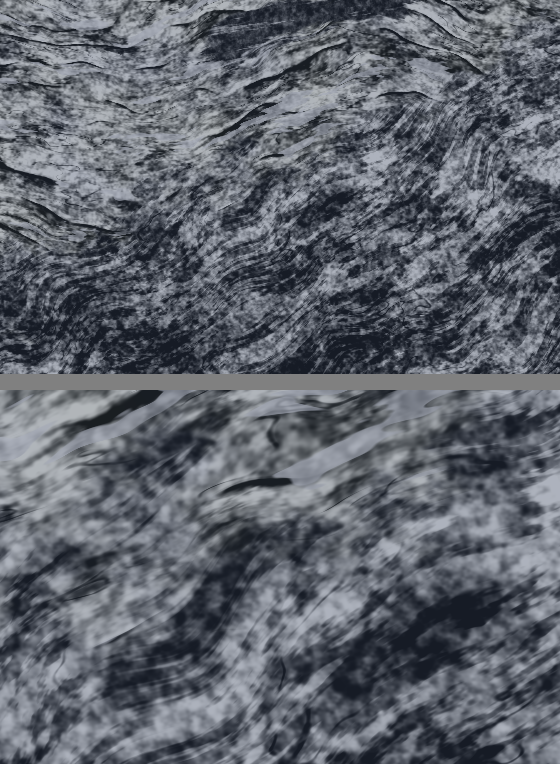
Top: the whole. Bottom: its middle third, enlarged.
Write a Shadertoy shader that draws this texture.

```glsl
// Weathered glacier face: pale bent ice terraces above a dark, streaked rock slope.
// Layered value noise is warped and stretched along the strata or down the slope;
// the two surfaces are blended by a ragged border and coloured by one grey-blue ramp.

const vec3 SHADOW = vec3(0.085, 0.105, 0.145);
const vec3 LIGHT  = vec3(0.680, 0.700, 0.740);
const vec3 SNOW   = vec3(0.620, 0.640, 0.690);
const vec3 SILT   = vec3(0.012, 0.010, -0.012);

float hash(vec2 p) {
    vec3 q = fract(vec3(p.xyx) * 0.1031);
    q += dot(q, q.yzx + 33.33);
    return fract((q.x + q.y) * q.z);
}

// Value noise from -1 to 1
float noise(vec2 p) {
    vec2 i = floor(p), f = fract(p);
    f = f * f * (3.0 - 2.0 * f);
    float low  = mix(hash(i), hash(i + vec2(1, 0)), f.x);
    float high = mix(hash(i + vec2(0, 1)), hash(i + vec2(1, 1)), f.x);
    return 2.0 * mix(low, high, f.y) - 1.0;
}

float fbm(vec2 p, int octaves) {
    float sum = 0.0, amp = 0.5;
    for (int i = 0; i < octaves; i++) {
        sum += amp * noise(p);
        p = mat2(0.8, 0.6, -0.6, 0.8) * p * 2.03 + 17.3;
        amp *= 0.65;
    }
    return sum;
}

vec2 rotate(vec2 p, float angle) {
    float c = cos(angle), s = sin(angle);
    return vec2(c * p.x + s * p.y, c * p.y - s * p.x);
}

vec2 warp(vec2 p, float scale, float amount) {
    return p + amount * vec2(fbm(p * scale + 3.1, 2), fbm(p * scale + 41.7, 2));
}

// Short dark cracks: zero crossings of noise, kept only in scattered places
float cracks(vec2 p, float width) {
    float line = 1.0 - smoothstep(0.0, width, abs(fbm(p, 3)));
    return line * smoothstep(0.0, 0.25, fbm(p * 0.8 + 50.0, 3));
}

float segment(vec2 p, vec2 a, vec2 b) {
    vec2 d = b - a;
    return length(p - a - d * clamp(dot(p - a, d) / dot(d, d), 0.0, 1.0));
}

// Flattens the bent strata: x runs along the layers, y across them
vec2 strataSpace(vec2 p) {
    float bend = 0.36 * smoothstep(0.22, 1.1, p.x) - 0.22 * p.x;
    return vec2(p.x, p.y - bend + 0.035 * fbm(p * vec2(4, 5), 3));
}

// Brightness of the terraced ice, about -1 to 1
float iceTone(vec2 p, vec2 s) {
    float level = s.y * 11.0 + 1.1 * fbm(s * vec2(2.0, 4.0) + 8.0, 4);
    float f = fract(level);
    float broken = smoothstep(-0.2, 0.2, fbm(s * vec2(5, 14) + 23.0, 4));
    float crack = smoothstep(0.86, 0.95, f) * (1.0 - smoothstep(0.96, 1.0, f));
    float lip = smoothstep(0.0, 0.03, f) * (1.0 - smoothstep(0.08, 0.2, f));
    float debris = smoothstep(0.45, 0.8, f + 0.9 * fbm(s * vec2(12, 36), 5));
    debris *= 1.0 - smoothstep(0.96, 1.0, f);
    float tone = 0.18 + 0.3 * fbm(s * vec2(7, 85), 3) + 0.55 * fbm(s * vec2(45, 85), 3);
    tone += 0.32 * fbm(s * vec2(8, 24) + 61.0, 5) + 0.2 * noise(p * 150.0);
    tone += 0.15 * lip * broken - 0.42 * debris * broken - 0.6 * crack * broken;
    return tone - 0.4 * cracks(s * vec2(9, 38) + 5.0, 0.07);
}

// Brightness of the streaked rock, about -1 to 1
float slopeTone(vec2 p) {
    vec2 w = warp(p, 3.5, 0.12);
    vec2 q = rotate(w - vec2(0.75, 0.3), 0.56);
    float tone = 0.38 * fbm(q * vec2(6, 17), 5) + 0.42 * fbm(w * 9.0 + 12.0, 5);
    // Crisp pale streaks gather in patches
    float streak = fbm(q * vec2(17, 62) + 7.0, 4);
    tone += 0.42 * smoothstep(-0.22, 0.22, streak + 0.4 * fbm(w * 14.0, 3)) - 0.21;
    tone += 0.45 * fbm(p * vec2(65, 80), 3) + 0.2 * noise(p * 150.0);
    tone -= 0.4 * cracks(q * vec2(9, 20) + 30.0, 0.07);
    tone += 0.08 * smoothstep(0.8, 1.4, p.x) - 0.24;
    return tone + 0.16 * smoothstep(0.15, 0.6, p.y);
}

// Smooth dark gravel with pale drawn-out scratches
float gravelTone(vec2 p) {
    vec2 q = rotate(p, 0.17);
    float scratches = smoothstep(0.1, 0.4, fbm(q * vec2(9, 75), 4));
    return -0.36 + 0.4 * scratches + 0.45 * fbm(p * 80.0, 3);
}

void mainImage(out vec4 fragColor, in vec2 fragCoord) {
    vec2 p = fragCoord / iResolution.y;
    vec2 s = strataSpace(p);

    // Ragged borders between the surfaces
    float ragged = fbm(p * vec2(5, 8) + 70.0, 6);
    float ice = smoothstep(-0.06, 0.06, p.y - 0.27 - 0.4 * p.x + 0.22 * ragged);
    float gravelEdge = segment(p, vec2(0.6, 0.91), vec2(1.05, 1.01));
    gravelEdge += 0.07 * fbm(s * vec2(6, 30), 5);
    float gravel = 1.0 - smoothstep(0.03, 0.06, gravelEdge);

    float tone = mix(slopeTone(p), iceTone(p, s), ice);
    tone = mix(tone, gravelTone(p), gravel);
    vec3 color = mix(SHADOW, LIGHT, smoothstep(-0.66, 0.66, tone));

    // Silt warms the ice, snow rests on its ledges
    color += SILT * ice * (1.0 - gravel) * (0.6 + fbm(p * 6.0, 3));
    float snow = smoothstep(0.36, 0.42, fbm(s * vec2(5, 24) + 90.0, 4));
    color = mix(color, SNOW + 0.06 * noise(p * 120.0), 0.7 * snow * ice * (1.0 - gravel));

    fragColor = vec4(clamp(color, 0.0, 1.0), 1.0);
}
```
